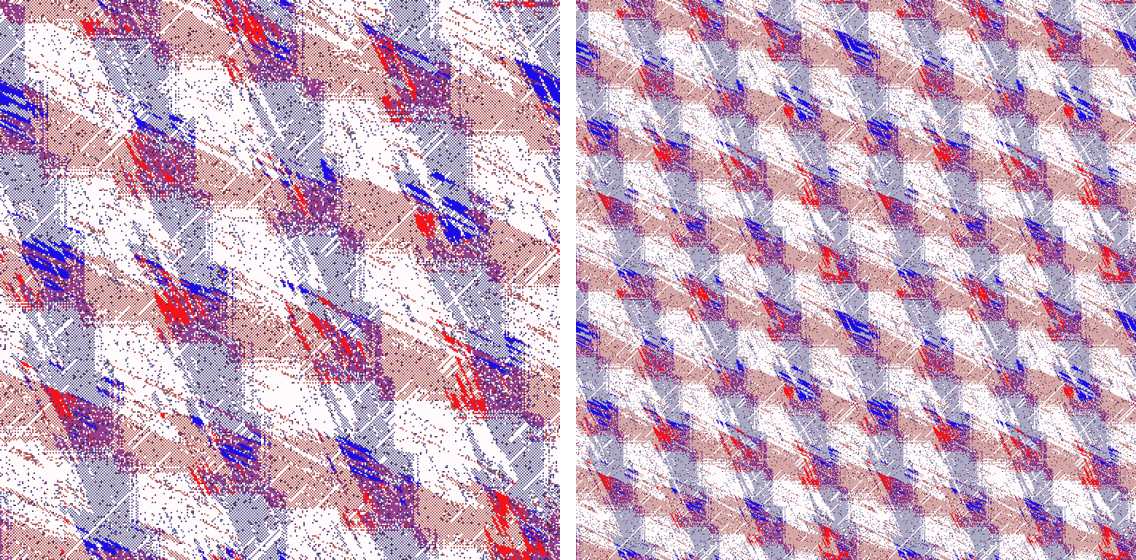
Left, the tile; right, the same tile 2 across and 2 down.
Write a WebGL 2 fragment shader that draws this pattern.

```glsl
#version 300 es
precision highp float;

uniform vec2 u_resolution;
out vec4 outColor;

const float GRID = 384.0;
const vec3 PAPER = vec3(1.0, 0.98, 0.99);
const vec3 SLATE = vec3(0.36, 0.36, 0.56);
const vec3 CLAY = vec3(0.68, 0.34, 0.32);
const vec3 ROSE = vec3(0.80, 0.24, 0.38);
const vec3 INDIGO = vec3(0.36, 0.25, 0.74);
const vec3 PLUM = vec3(0.30, 0.12, 0.30);
const vec3 RED = vec3(0.95, 0.08, 0.10);
const vec3 BLUE = vec3(0.10, 0.05, 0.90);

float hash(vec2 p) {
  vec3 q = fract(p.xyx * 0.1031);
  q += dot(q, q.yzx + 33.33);
  return fract((q.x + q.y) * q.z);
}

// Value noise repeating after a whole number of lattice steps
float wrapNoise(vec2 p, vec2 period, float seed) {
  vec2 i = floor(p), f = fract(p);
  f = f * f * (3.0 - 2.0 * f);
  vec2 a = mod(i, period) + seed;
  vec2 b = mod(i + 1.0, period) + seed;
  return mix(mix(hash(a), hash(vec2(b.x, a.y)), f.x),
             mix(hash(vec2(a.x, b.y)), hash(b), f.x), f.y);
}

// Noise drawn out along the direction (1, 2)
float streakNoise(vec2 pos, vec2 count, float seed) {
  return wrapNoise(vec2(2.0 * pos.x - pos.y, pos.x + pos.y) * count, count, seed);
}

// Depth inside a stepped band: x from its ragged edge, y from its straight one
vec2 bandDepth(float across, float along, float ragged, float comb) {
  float saw = 0.5 * (fract(2.0 * along) - 0.5);
  float a = fract(across - 0.37);
  return vec2(a - 0.28 - 0.286 * saw + ragged, 0.73 - 0.25 * saw - a + comb);
}

float raggedness(vec2 pos, float seed) {
  float coarse = streakNoise(pos, vec2(42.0, 9.0), seed);
  float fine = streakNoise(pos, vec2(110.0, 12.0), seed + 19.0);
  return 0.34 * (coarse - 0.5) + 0.26 * (fine - 0.5);
}

float coverage(vec2 depth) {
  return smoothstep(-0.05, 0.06, min(depth.x, depth.y));
}

// Bright rim just inside the ragged edge, broken into patches
bool isRim(vec2 depth, float patchiness) {
  return abs(depth.x - 0.035) < 0.16 * (patchiness - 0.32) && depth.y > 0.04;
}

vec3 cellColor(vec2 rawCell) {
  vec2 cell = mod(rawCell, GRID);
  cell.y = GRID - 1.0 - cell.y;
  vec2 pos = (cell + 0.5) / GRID;
  float grain = hash(cell + 7.0);
  float speck = hash(cell + 411.0);
  bool checker = mod(cell.x + cell.y, 2.0) < 0.5;

  // Two crossing families of bands
  float warpPhase = 4.0 * pos.x - pos.y;
  float weftPhase = 4.0 * pos.y - pos.x;
  vec2 comb = 0.12 * (vec2(hash(vec2(cell.x, 3.0)), hash(vec2(cell.y, 8.0))) - 0.5);
  vec2 warp = bandDepth(warpPhase, weftPhase, raggedness(pos, 31.0), comb.x);
  vec2 weft = bandDepth(weftPhase, warpPhase, raggedness(pos.yx, 83.0), comb.y);
  float gate = mix(0.15, 0.85, grain);
  bool onWarp = coverage(warp) > gate;
  bool onWeft = coverage(weft) > gate;

  // Scratches along both streak directions and thin rising diagonals
  float warpScratch = streakNoise(pos, vec2(96.0, 7.0), 147.0);
  float weftScratch = streakNoise(pos.yx, vec2(96.0, 7.0), 211.0);
  float diagonal = mod(cell.x + cell.y, GRID);
  float stretch = floor(mod(cell.x - cell.y, GRID) / 24.0);
  bool hatch = hash(vec2(diagonal, 5.0)) > 0.87 && hash(vec2(floor(diagonal / 8.0), stretch)) > 0.6;
  onWarp = onWarp && warpScratch < 0.84;
  onWeft = onWeft && weftScratch < 0.84;

  // Loose specks and hairs on the bare paper
  float cloud = wrapNoise(pos * 24.0, vec2(24.0), 61.0);
  vec3 color = PAPER;
  if (speck < 0.10 * cloud) color = mix(PLUM, SLATE, grain);
  if (weftScratch > 0.80 && speck < 0.45) color = CLAY;
  if (warpScratch > 0.83 && speck > 0.65) color = SLATE;

  // Dithered inks
  if (onWarp && onWeft) {
    color = checker ? ROSE : INDIGO;
    if (speck < 0.14) color = PLUM;
    if (speck > 0.86) color = PAPER;
  } else if (onWarp || onWeft) {
    color = checker ? (onWarp ? SLATE : CLAY) : PAPER;
    if (speck < 0.06) color = PLUM;
  }
  if (hatch && !(onWarp && onWeft)) color = PAPER;

  // Saturated rims where a ragged edge crosses the other band
  float rimPatch = wrapNoise(pos * 20.0, vec2(20.0), 301.0);
  if (onWeft && isRim(warp, rimPatch)) color = RED;
  if (onWarp && isRim(weft, 1.0 - rimPatch)) color = BLUE;
  return color;
}

void main() {
  // Average the grid cells under this pixel by overlapping area
  vec2 low = (gl_FragCoord.xy - 0.5) / u_resolution * GRID;
  vec2 high = (gl_FragCoord.xy + 0.5) / u_resolution * GRID;
  vec4 sum = vec4(0.0);
  for (int k = 0; k < 9; k++) {
    vec2 cell = floor(low) + vec2(k % 3, k / 3);
    vec2 overlap = max(min(high, cell + 1.0) - max(low, cell), 0.0);
    float area = overlap.x * overlap.y;
    if (area > 0.0) sum += area * vec4(cellColor(cell), 1.0);
  }
  outColor = vec4(sum.rgb / sum.a, 1.0);
}
```
